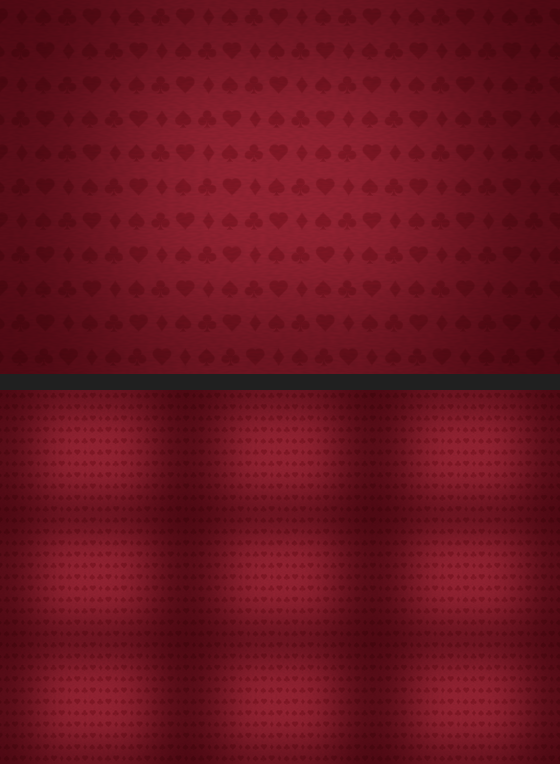
Top: one tile. Bottom: repeated 3 by 3.
Write a Shadertoy shader that draws this pattern.

```glsl
#define COLUMNS 24.0
#define ROWS 11.0
#define PHASE 0.06
#define EDGE_RED vec3(0.31, 0.035, 0.075)
#define CENTRE_RED vec3(0.56, 0.13, 0.19)
#define SUIT_TINT vec3(0.88, 0.68, 0.74)
#define GRAIN_CELLS vec2(80.0, 180.0)
#define GRAIN_STRENGTH 0.07

const float TAU = 6.28318;

vec2 hashGradient(vec2 cell) {
    float angle = TAU * fract(sin(dot(cell, vec2(127.1, 311.7))) * 4375.85);
    return vec2(cos(angle), sin(angle));
}

// Gradient noise that wraps after a whole number of cells
float wrappedNoise(vec2 p, vec2 period) {
    vec2 i = floor(p), f = fract(p);
    vec2 u = f * f * f * (f * (f * 6.0 - 15.0) + 10.0);
    vec2 lo = mod(i, period), hi = mod(i + 1.0, period);
    float a = dot(hashGradient(lo), f);
    float b = dot(hashGradient(vec2(hi.x, lo.y)), f - vec2(1.0, 0.0));
    float c = dot(hashGradient(vec2(lo.x, hi.y)), f - vec2(0.0, 1.0));
    float d = dot(hashGradient(hi), f - 1.0);
    return mix(mix(a, b, u.x), mix(c, d, u.x), u.y);
}

// Unit heart with its tip at the origin
float unitHeart(vec2 p) {
    p.x = abs(p.x);
    if (p.x + p.y > 1.0) return length(p - vec2(0.25, 0.75)) - sqrt(0.125);
    vec2 toNotch = p - vec2(0.0, 1.0);
    vec2 toSide = p - 0.5 * max(p.x + p.y, 0.0);
    return sqrt(min(dot(toNotch, toNotch), dot(toSide, toSide))) * sign(p.x - p.y);
}

float heart(vec2 p) {
    return 0.66 * unitHeart((p + vec2(0.0, 0.36)) / 0.66);
}

float diamond(vec2 p) {
    return dot(abs(p), vec2(0.82, 0.57)) - 0.205;
}

// Flared foot shared by spade and club
float stem(vec2 p) {
    float flare = max(-0.2 - p.y, 0.0);
    float halfWidth = 0.035 + 3.0 * flare * flare;
    return max(abs(p.x) - halfWidth, abs(p.y + 0.2) - 0.17);
}

float spade(vec2 p) {
    float leaf = 0.57 * unitHeart(vec2(p.x, 0.37 - p.y) / 0.57);
    return min(leaf, stem(p));
}

float club(vec2 p) {
    float top = length(p - vec2(0.0, 0.185)) - 0.185;
    float sides = length(vec2(abs(p.x) - 0.205, p.y + 0.09)) - 0.185;
    float middle = length(p) - 0.1;
    return min(min(top, sides), min(middle, stem(p)));
}

float suitDistance(vec2 p, float suit) {
    if (suit < 0.5) return heart(p);
    if (suit < 1.5) return diamond(p);
    if (suit < 2.5) return spade(p + vec2(0.09, 0.0));
    return club(p + vec2(0.06, 0.0));
}

// Periodic glow: 1 at the middle, 0 at both ends
vec2 glow(vec2 uv) {
    return 1.0 - pow(0.5 + 0.5 * cos(TAU * uv), vec2(1.6));
}

void mainImage(out vec4 fragColor, in vec2 fragCoord) {
    vec2 uv = fragCoord / iResolution.xy;

    // Red ground, darkest towards the sides
    vec2 g = glow(uv);
    float light = 0.45 * g.x + 0.15 * g.y + 0.4 * g.x * g.y;
    vec3 color = mix(EDGE_RED, CENTRE_RED, light);

    // Grid of suits; lengths are in column widths
    vec2 grid = uv * vec2(COLUMNS, ROWS) + vec2(PHASE + 0.5, 0.0);
    vec2 cell = floor(grid);
    vec2 p = fract(grid) - 0.5;
    p.y *= COLUMNS / ROWS * iResolution.y / iResolution.x;

    // Alternate rows move by two suits; row 0 moves by one so the odd count wraps
    float shift = cell.y < 0.5 ? 1.0 : 2.0 * mod(cell.y, 2.0);
    if (cell.y < 0.5) shift = 1.0;
    float suit = mod(cell.x + shift, 4.0);
    float blur = COLUMNS / iResolution.x;
    float mask = 1.0 - smoothstep(-blur, blur, suitDistance(p, suit));
    color *= mix(vec3(1.0), SUIT_TINT, mask);

    // Fine horizontal grain
    float grain = wrappedNoise(uv * GRAIN_CELLS, GRAIN_CELLS);
    color *= 1.0 + GRAIN_STRENGTH * grain;

    fragColor = vec4(color, 1.0);
}
```
